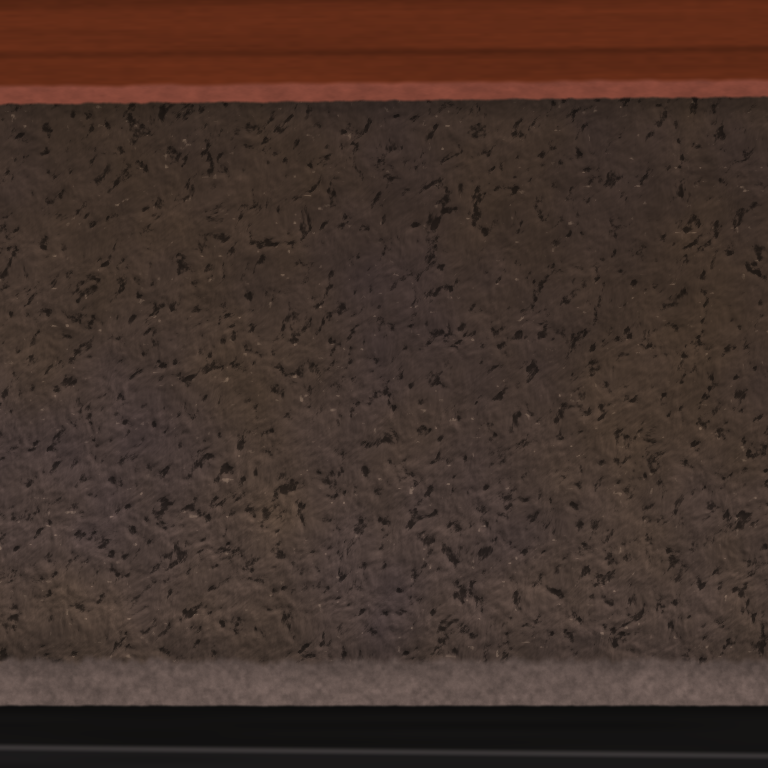
Write a three.js fragment shader that draws this texture.

```glsl
// Draws a rough brown stone slab between a red wooden rail and a dark metal sill.
#define GRAIN_SCALE 88.0
#define GRAIN_DEPTH 0.62
#define PIT_DEPTH 0.45
#define EDGE_SOFT 0.0025
#define LEDGE_TOP 0.140
#define LEDGE_BOTTOM 0.081
#define STONE_HIGH vec3(0.232, 0.182, 0.155)
#define STONE_LOW vec3(0.285, 0.232, 0.208)
#define LEDGE_COLOR vec3(0.372, 0.314, 0.292)
#define WOOD_COLOR vec3(0.370, 0.167, 0.092)
#define TRIM_COLOR vec3(0.485, 0.265, 0.212)
#define SILL_COLOR vec3(0.072, 0.068, 0.066)

varying vec2 vUv;

float hash(vec2 p) {
  vec3 q = fract(vec3(p.xyx) * 0.1031);
  q += dot(q, q.yzx + 33.33);
  return fract((q.x + q.y) * q.z);
}

float noise(vec2 p) {
  vec2 i = floor(p), f = fract(p);
  f = f * f * (3.0 - 2.0 * f);
  return mix(mix(hash(i), hash(i + vec2(1.0, 0.0)), f.x),
             mix(hash(i + vec2(0.0, 1.0)), hash(i + vec2(1.0, 1.0)), f.x), f.y);
}

float fbm(vec2 p) {
  float sum = 0.0, amp = 0.5;
  for (int i = 0; i < 4; i++) {
    sum += amp * noise(p);
    p = mat2(1.6, 1.2, -1.2, 1.6) * p + 17.3;
    amp *= 0.5;
  }
  return sum;
}

// 0 below the edge, 1 above it
float above(float y, float edge, float soft) {
  return smoothstep(edge - soft, edge + soft, y);
}

// Slanted grain height, slightly stretched down to the right
float grainHeight(vec2 p) {
  vec2 q = mat2(0.82, 0.57, -0.57, 0.82) * p;
  q += 0.012 * vec2(noise(p * 30.0), noise(p * 30.0 + 41.0));
  return fbm(q * GRAIN_SCALE * vec2(1.15, 0.8));
}

vec3 stone(vec2 p) {
  float height = grainHeight(p);
  float relief = height - grainHeight(p + vec2(0.0025, 0.0045));
  float coarse = fbm(p * 26.0 + 7.0) - 0.47;
  float patches = fbm(p * vec2(6.0, 5.0) + 3.0) - 0.47;

  // Brighter toward the bottom and the left
  float low = smoothstep(0.80, 0.20, p.y + 0.16 * (p.x - 0.4));
  vec3 color = mix(STONE_HIGH, STONE_LOW, low);
  color += patches * vec3(0.035, 0.020, -0.030);
  color *= 1.0 + 0.28 * coarse;
  color *= 1.0 + GRAIN_DEPTH * mix(0.75, 1.25, low) * relief;

  // Dark pits and sparse pale flecks
  color *= 1.0 - PIT_DEPTH * smoothstep(0.36, 0.18, height);
  float fleck = smoothstep(0.83, 0.97, noise(p * vec2(125.0, 165.0) + 9.0));
  color += fleck * smoothstep(0.0, 0.2, relief) * vec3(0.13, 0.115, 0.095);

  // Shade just under the trim and above the ledge
  color *= 1.0 - 0.18 * smoothstep(0.835, 0.870, p.y);
  color *= 1.0 - 0.12 * smoothstep(0.045, 0.0, abs(p.y - 0.158));
  return color;
}

vec3 ledge(vec2 p) {
  float speckle = fbm(p * 130.0) - 0.47;
  float blotch = fbm(p * vec2(14.0, 30.0)) - 0.47;
  vec3 color = LEDGE_COLOR * (1.0 + 0.42 * speckle + 0.22 * blotch);
  return color * mix(0.90, 1.04, smoothstep(LEDGE_TOP, 0.105, p.y));
}

vec3 wood(vec2 p) {
  float y = p.y - 0.008 * p.x;
  float streaks = fbm(vec2(p.x * 3.0, y * 95.0)) - 0.47;
  float fibre = noise(vec2(p.x * 60.0, y * 240.0)) - 0.5;
  vec3 color = WOOD_COLOR * (1.0 + 0.20 * streaks + 0.07 * fibre);
  color *= 1.0 - 0.16 * smoothstep(0.008, 0.0, abs(y - 0.928));
  return color * (1.0 - 0.14 * smoothstep(0.985, 1.0, y));
}

vec3 sill(vec2 p) {
  float lineY = 0.027 - 0.011 * p.x;
  vec3 color = SILL_COLOR * (1.0 + 0.25 * (noise(p * vec2(5.0, 90.0)) - 0.5));
  color += vec3(0.028, 0.026, 0.029) * smoothstep(lineY + 0.004, lineY - 0.004, p.y);
  color += vec3(0.125, 0.115, 0.115) * smoothstep(0.007, 0.0, abs(p.y - lineY));
  return color * (1.0 - 0.25 * smoothstep(0.06, 0.08, p.y));
}

void main() {
  vec2 p = vUv;
  float chip = noise(vec2(p.x * 45.0, 2.0)) - 0.5;
  float rough = fbm(vec2(p.x * 70.0, 8.0)) - 0.47;
  float trimTop = 0.887 + 0.010 * p.x + 0.003 * chip;
  float trimBottom = 0.864 + 0.010 * p.x + 0.004 * rough;

  // Stack the bands from bottom to top
  vec3 color = sill(p);
  color = mix(color, ledge(p), above(p.y, LEDGE_BOTTOM + 0.002 * rough, EDGE_SOFT));
  color = mix(color, stone(p), above(p.y, LEDGE_TOP + 0.016 * rough, 0.006));
  vec3 trim = TRIM_COLOR * (1.0 + 0.25 * (fbm(p * vec2(60.0, 120.0)) - 0.47));
  color = mix(color, trim, above(p.y, trimBottom, EDGE_SOFT));
  color = mix(color, wood(p), above(p.y, trimTop, 0.004));
  gl_FragColor = vec4(color, 1.0);
}
```
